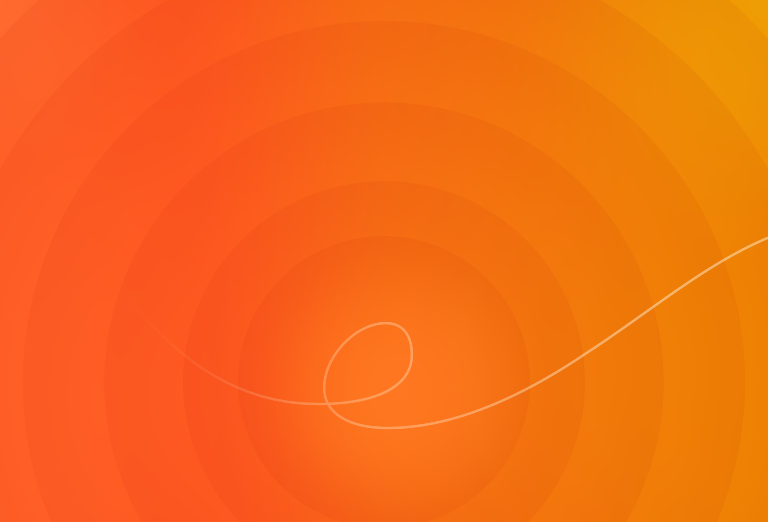
A WebGL 2 fragment shader for this background:

```glsl
#version 300 es
precision highp float;
// Warm orange backdrop: a red to amber gradient under concentric discs, each
// shaded along its rim, with a soft central glow and a thin looping ribbon
// made of cubic curves. All lengths are in units of the canvas height.

uniform vec2 u_resolution;
out vec4 outColor;

float segmentDistance(vec2 p, vec2 a, vec2 b) {
    vec2 ab = b - a;
    return length(p - a - ab * clamp(dot(p - a, ab) / dot(ab, ab), 0.0, 1.0));
}

// Distance to a cubic curve, walked as short chords
float curveDistance(vec2 p, vec2 a, vec2 b, vec2 c, vec2 d) {
    float nearest = 1e3;
    vec2 previous = a;
    for (int i = 1; i <= 18; i++) {
        float t = float(i) / 18.0, s = 1.0 - t;
        vec2 next = s * s * s * a + 3.0 * s * t * (s * b + t * c) + t * t * t * d;
        nearest = min(nearest, segmentDistance(p, previous, next));
        previous = next;
    }
    return nearest;
}

float ribbonDistance(vec2 p) {
    vec2 loopStart = vec2(0.609, 0.226), loopRight = vec2(0.789, 0.320);
    vec2 loopTop = vec2(0.739, 0.381), loopLeft = vec2(0.621, 0.257);
    vec2 loopEnd = vec2(0.743, 0.180), rise = vec2(1.121, 0.322);
    float d = curveDistance(p, vec2(0.230, 0.448), vec2(0.316, 0.339), vec2(0.431, 0.226), loopStart);
    d = min(d, curveDistance(p, loopStart, vec2(0.724, 0.226), vec2(0.789, 0.261), loopRight));
    d = min(d, curveDistance(p, loopRight, vec2(0.789, 0.360), vec2(0.770, 0.381), loopTop));
    d = min(d, curveDistance(p, loopTop, vec2(0.682, 0.381), vec2(0.621, 0.318), loopLeft));
    d = min(d, curveDistance(p, loopLeft, vec2(0.621, 0.207), vec2(0.670, 0.180), loopEnd));
    d = min(d, curveDistance(p, loopEnd, vec2(0.881, 0.180), vec2(1.019, 0.253), rise));
    return min(d, curveDistance(p, rise, vec2(1.245, 0.402), vec2(1.360, 0.502), vec2(1.485, 0.550)));
}

vec3 backdrop(vec2 p) {
    float across = p.x / 1.471 + 0.06 * (p.y - 0.5);
    vec3 color = mix(vec3(1.0, 0.375, 0.150), vec3(0.995, 0.345, 0.125), smoothstep(0.0, 0.28, across));
    color = mix(color, vec3(0.970, 0.425, 0.080), smoothstep(0.24, 0.55, across));
    color = mix(color, vec3(0.937, 0.515, 0.015), smoothstep(0.42, 1.02, across));
    // Lighter upper corners
    color.g += 0.10 * smoothstep(0.55, 0.0, distance(p, vec2(1.471, 1.0)));
    color += vec3(0.0, 0.04, 0.03) * smoothstep(0.35, 0.0, distance(p, vec2(0.0, 1.0)));
    return color;
}

void main() {
    vec2 p = gl_FragCoord.xy / u_resolution.y;
    float pixel = 1.0 / u_resolution.y;
    vec3 color = backdrop(p);

    // Discs darken just inside the rim and clear toward the middle
    float radii[6] = float[6](0.280, 0.385, 0.536, 0.692, 0.841, 0.987);
    float radius = distance(p, vec2(0.7356, 0.268));
    for (int i = 0; i < 6; i++) {
        float inside = radii[i] - radius;
        float rim = smoothstep(-0.5 * pixel, 0.5 * pixel, inside) * (1.0 - smoothstep(0.0, 0.17, inside));
        color *= 1.0 - vec3(0.017, 0.060, 0.050) * rim;
    }

    // Central glow
    float glow = 1.0 - smoothstep(0.0, 0.29, distance(p, vec2(0.765, 0.252)));
    color = mix(color, vec3(1.0, 0.470, 0.130), 0.95 * glow);

    // Ribbon, fading in from the left
    float line = 1.0 - smoothstep(-0.5 * pixel, 0.5 * pixel, ribbonDistance(p) - 0.0024);
    float opacity = 0.32 * smoothstep(0.20, 0.80, p.x) + 0.13 * smoothstep(0.75, 1.3, p.x);
    color = mix(color, vec3(1.0, 0.97, 0.90), line * opacity);

    outColor = vec4(clamp(color, 0.0, 1.0), 1.0);
}
```
